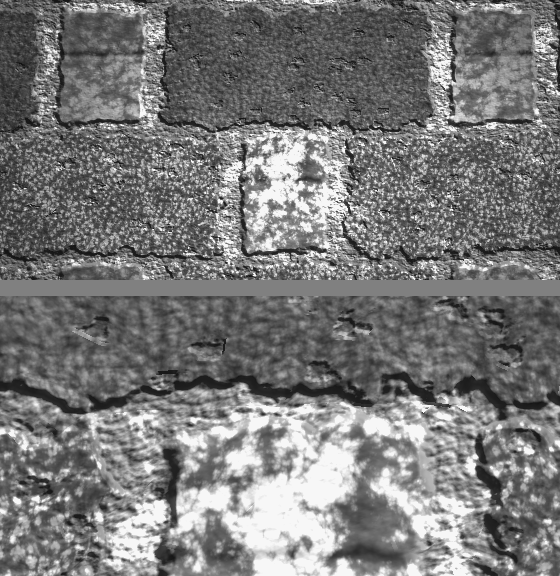
Top: the whole. Bottom: its middle third, enlarged.
This texture is drawn by a Shadertoy shader. Its source:

```glsl
// Weathered brick wall in grey: long and short bricks alternate in each course.
// A height field of rounded boxes and layered cellular noise is lit from the
// upper right; cellular mottling adds pale lime stains on top.

vec2 hash2(vec2 c) {
    vec3 q = fract(c.xyx * vec3(.1031, .1030, .0973));
    q += dot(q, q.yzx + 33.33);
    return fract((q.xx + q.yz) * q.zy);
}

// Cellular noise: x = distance to the nearest point, y = random id of its cell
vec2 cells(vec2 p) {
    vec2 base = floor(p), nearest = vec2(9.);
    for (int j = -1; j <= 1; j++)
    for (int i = -1; i <= 1; i++) {
        vec2 c = base + vec2(i, j), h = hash2(c);
        float d = length(c + h - p);
        if (d < nearest.x) nearest = vec2(d, fract(h.x * 17. + h.y * 31.));
    }
    return nearest;
}

// Three octaves of cell distance, mean near 0.45
float layers(vec2 p) {
    float sum = 0., amp = .57;
    for (int i = 0; i < 3; i++) {
        sum += amp * cells(p).x;
        p = mat2(1.6, 1.2, -1.2, 1.6) * p + 7.3;
        amp *= .5;
    }
    return sum;
}

vec2 warp(vec2 p) {
    p += .006 * sin(p.yx * vec2(11., 9.) + 2. * sin(p * 5.));
    return p + .002 * sin(p.yx * vec2(71., 59.) + 3. * sin(p * 23.));
}

float roundBox(vec2 p, vec2 halfSize) {
    vec2 d = abs(p) - halfSize + .025;
    return length(max(d, 0.)) + min(max(d.x, d.y), 0.) - .025;
}

// x = signed edge distance, y = 1 on short bricks, zw = position in the course
vec4 wall(vec2 p) {
    float row = floor((p.y - .075) / .459);
    float shift = .653 * mod(row, 2.);
    vec2 q = vec2(mod(p.x - .318 + shift, 1.4) - .7, p.y - .305 - .459 * row);
    float shortBrick = roundBox(q, vec2(.147, .204));
    float longBrick = roundBox(vec2(abs(q.x) - .7, q.y), vec2(.47, .209));
    float isShort = step(shortBrick, longBrick);
    float rough = mix(.09, .04, isShort) * (layers(p * 11.) - .45);
    return vec4(min(shortBrick, longBrick) + rough, isShort, q);
}

float height(vec2 p) {
    vec4 w = wall(p);
    float face = smoothstep(.01, -.01, w.x);
    float grain = layers(p * vec2(44., 66.));
    float relief = mix(.0105, mix(.0052, .002, w.y), face);

    // Small ragged pits
    vec2 pit = cells(p * vec2(17., 24.));
    float hole = step(.8, pit.y) * smoothstep(.42, .08, pit.x + .9 * (grain - .45));

    // Folded clay near the ends of long bricks
    float fold = sin(p.y * 170. + 3. * sin(p.x * 24.) + 6. * grain);
    fold *= face * (1. - w.y) * smoothstep(.4, .28, abs(w.z));

    return .015 * face - relief * grain - .007 * hole * (1. - .8 * w.y * face) + .0008 * fold;
}

void mainImage(out vec4 fragColor, in vec2 fragCoord) {
    vec2 uv = fragCoord / iResolution.y;
    vec2 p = warp(uv);
    vec4 w = wall(p);
    float face = smoothstep(.006, -.006, w.x);

    // Slope toward the light, and light falling off from the middle
    float reach = .005;
    float slope = (height(p) - height(p + reach * vec2(.6, .8))) / reach;
    vec2 v = (uv - vec2(1.12, .4)) * vec2(.95, 1.2);
    float glow = exp(-dot(v, v));

    // Stains at three sizes; distance is flipped where round spots are wanted
    float broad = layers(p * 7. + 3.);
    float spots = .9 - layers(p * vec2(22., 27.) + 11.);
    float speck = .9 - layers(p * vec2(62., 52.) + 29.);
    float stain = .4 * broad + .35 * spots + .25 * speck;

    // Tones of the three materials; lower courses carry more lime
    float lime = smoothstep(.62, .45, uv.y);
    float longTone = .275 + .03 * lime + .3 * (speck - .45) + .15 * (broad - .45)
        + (.02 + .24 * lime) * smoothstep(.43, .6, .5 * stain + .5 * speck);
    float crease = exp(-pow((w.w - .05) / .01, 2.));
    float lower = smoothstep(.05, .03, w.w);
    float shortTone = .33 + .3 * (spots - .45) - .15 * crease + .06 * lower
        + (.04 + .45 * glow * glow) * smoothstep(.4, .56, stain + .03 * lower);
    float upright = smoothstep(.27, .2, abs(w.z));
    float mortarTone = .39 + .07 * upright
        + (.1 + .32 * upright) * smoothstep(.43, .56, stain);
    float tone = mix(mortarTone, mix(longTone, shortTone, w.y), face);

    // Shading and joint shadow
    tone *= clamp(1. + slope, .25, 1.7);
    tone *= 1. - .25 * exp(-pow((w.x - .004) / .005, 2.));
    tone *= .6 + .62 * glow;

    fragColor = vec4(vec3(clamp(tone + .03, 0., .97)), 1.);
}
```
